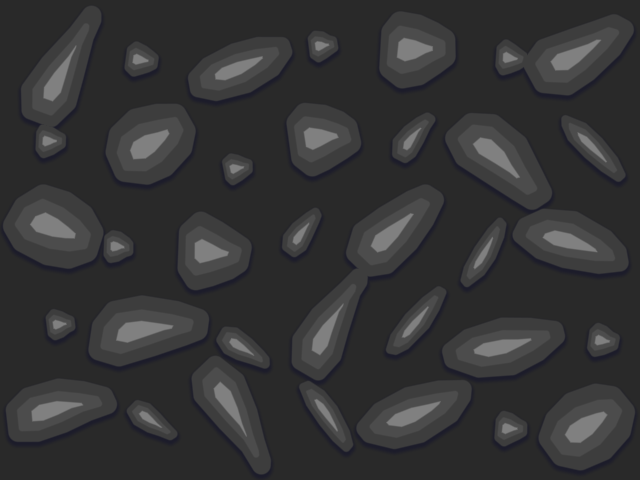
A WebGL 1 fragment shader for this pattern:

```glsl
precision highp float;
// Scattered dark stones, each a stack of three grey facets over a soft navy shadow.

uniform vec2 u_resolution;

#define GRID vec2(7.0, 5.0)        // stones across and up
#define MARGIN vec2(0.115, 0.114)  // outermost stone centres to canvas edge
#define SWAY 0.03                  // how far rows and columns wander
#define SHADOW_DROP 0.006
#define SHADOW_BLUR 0.010
#define MID_SCALE vec2(0.77, 0.64)
#define CORE_SCALE vec2(0.47, 0.32)
#define GROUND_COLOR vec3(0.16)
#define SHADOW_COLOR vec3(0.11, 0.11, 0.165)
#define RIM_COLOR vec3(0.24)
#define MID_COLOR vec3(0.30)
#define CORE_COLOR vec3(0.50)

struct Stone {
  vec2 center;
  vec2 extent;  // half length and half width
  float taper;  // width of the narrow end relative to the wide end
  float tip;    // above 1 gives pointed ends, below 1 blunt ends
  float angle;
  float bend;
  float seed;
};

float hash(vec2 p) {
  vec3 q = fract(p.xyx * 0.1031);
  q += dot(q, q.yzx + 33.33);
  return fract((q.x + q.y) * q.z);
}

// Large and small stones alternate like a checkerboard, so they interlock.
Stone makeStone(vec2 id, vec2 pitch) {
  vec2 key = id * vec2(17.3, 29.7);
  float kind = fract((id.x + GRID.x * id.y) * 0.618034 + 0.1);  // even spread of kinds
  vec4 shape;  // half length, half width, taper, tip
  vec2 tilt;   // least and greatest angle
  float size = mix(0.9, 1.03, hash(key + 5.1));
  float wobble = 0.016;
  if (mod(id.x + id.y, 2.0) < 0.5) {
    if (kind < 0.28)      { shape = vec4(0.128, 0.076, 0.48, 0.75); tilt = vec2(0.1, 0.8); }   // pin
    else if (kind < 0.45) { shape = vec4(0.138, 0.068, 0.10, 0.70); tilt = vec2(0.85, 1.1); }  // spike
    else if (kind < 0.68) { shape = vec4(0.128, 0.064, 0.85, 1.30); tilt = vec2(0.2, 0.65); }  // lens
    else if (kind < 0.84) { shape = vec4(0.108, 0.088, 0.90, 0.90); tilt = vec2(0.3, 0.6); }   // block
    else                  { shape = vec4(0.079, 0.088, 0.45, 0.45); tilt = vec2(0.0, 0.12); }  // blunt triangle
  } else if (kind < 0.5)  { shape = vec4(0.034, 0.040, 0.42, 0.45); tilt = vec2(0.0, 0.15); wobble = 0.045; }
  else if (kind < 0.72)   { shape = vec4(0.062, 0.034, 0.38, 0.75); tilt = vec2(0.5, 1.0); }
  else                    { shape = vec4(0.092, 0.030, 0.80, 1.20); tilt = vec2(0.75, 1.05); }
  Stone s;
  s.extent = shape.xy * size;
  s.taper = shape.z;
  s.tip = shape.w;
  s.angle = mix(tilt.x, tilt.y, hash(key + 23.1)) * (hash(key + 11.3) < 0.5 ? -1.0 : 1.0);
  s.bend = 0.6 * (hash(key + 57.3) - 0.5) * smoothstep(1.1, 1.6, shape.x / shape.y);
  s.seed = floor(hash(key + 41.9) * 200.0);
  // Rows and columns wander, and every stone stays inside the canvas.
  vec2 jitter = vec2(hash(key + 71.7), hash(key + 89.2)) - 0.5;
  vec2 sway = SWAY * sin(id.yx * vec2(2.1, 1.9) + vec2(0.4, 1.2));
  vec2 turned = vec2(cos(s.angle), sin(s.angle));
  vec2 reach = 0.012 + vec2(length(turned * s.extent), length(turned.yx * s.extent));
  vec2 canvas = 2.0 * MARGIN + pitch * (GRID - 1.0);
  s.center = clamp(MARGIN + id * pitch + jitter * wobble + sway, reach, canvas - reach);
  return s;
}

// Corner k of an irregular decagon, narrowed toward +x and bent.
vec2 corner(float k, vec2 extent, float taper, Stone s) {
  float a = (k + 0.5 + 0.25 * (hash(vec2(k * 13.7, s.seed)) - 0.5)) * 0.628319;
  vec2 v = vec2(cos(a), sin(a));
  v.y = sign(v.y) * pow(abs(v.y), s.tip);
  v.y *= mix(1.0, taper, smoothstep(-0.9, 0.9, v.x));
  v.y += s.bend * (v.x * v.x - 0.5);
  return v * extent * (0.95 + 0.12 * hash(vec2(s.seed, k * 7.9)));
}

// Signed distance to one facet: a scaled polygon with rounded corners.
float facet(vec2 p, Stone s, vec2 scale, float roundness) {
  vec2 extent = s.extent * scale;
  float radius = roundness * min(extent.x, extent.y);
  float taper = s.taper * mix(0.3, 1.0, scale.y);
  p.x += 0.25 * s.extent.x * (1.0 - s.taper) * (1.0 - scale.x);
  extent -= radius;
  vec2 a = corner(9.0, extent, taper, s);
  float d = dot(p - a, p - a), side = 1.0;
  for (int i = 0; i < 10; i++) {
    vec2 b = corner(float(i), extent, taper, s), e = a - b, w = p - b;
    vec2 r = w - e * clamp(dot(w, e) / dot(e, e), 0.0, 1.0);
    d = min(d, dot(r, r));
    bvec3 c = bvec3(p.y >= b.y, p.y < a.y, e.x * w.y > e.y * w.x);
    if (all(c) || all(not(c))) side = -side;
    a = b;
  }
  return side * sqrt(d) - radius;
}

void main() {
  float px = 1.0 / u_resolution.y;
  vec2 p = gl_FragCoord.xy * px;
  vec2 pitch = (u_resolution * px - 2.0 * MARGIN) / (GRID - 1.0);
  vec2 home = floor((p - MARGIN) / pitch + 0.5);
  vec4 d = vec4(1.0);  // nearest shadow, rim, middle and core facet
  for (int n = 0; n < 9; n++) {
    vec2 id = home + vec2(mod(float(n), 3.0), floor(float(n) / 3.0)) - 1.0;
    if (any(lessThan(id, vec2(0.0))) || any(greaterThanEqual(id, GRID))) continue;
    Stone s = makeStone(id, pitch);
    vec2 q = p - s.center;
    if (length(q) > 1.2 * length(s.extent) + 0.02) continue;
    float c = cos(s.angle), t = sin(s.angle);
    mat2 unturn = mat2(c, -t, t, c);
    q = unturn * q;
    vec2 drop = unturn * vec2(0.0, SHADOW_DROP);
    d = min(d, vec4(facet(q + drop, s, vec2(1.0), 0.3), facet(q, s, vec2(1.0), 0.3),
                    facet(q, s, MID_SCALE, 0.15), facet(q, s, CORE_SCALE, 0.03)));
  }
  vec3 color = mix(SHADOW_COLOR, GROUND_COLOR, smoothstep(-0.002, SHADOW_BLUR, d.x));
  color = mix(RIM_COLOR, color, smoothstep(-px, px, d.y));
  color = mix(MID_COLOR, color, smoothstep(-px, px, d.z));
  color = mix(CORE_COLOR, color, smoothstep(-px, px, d.w));
  gl_FragColor = vec4(color, 1.0);
}
```
